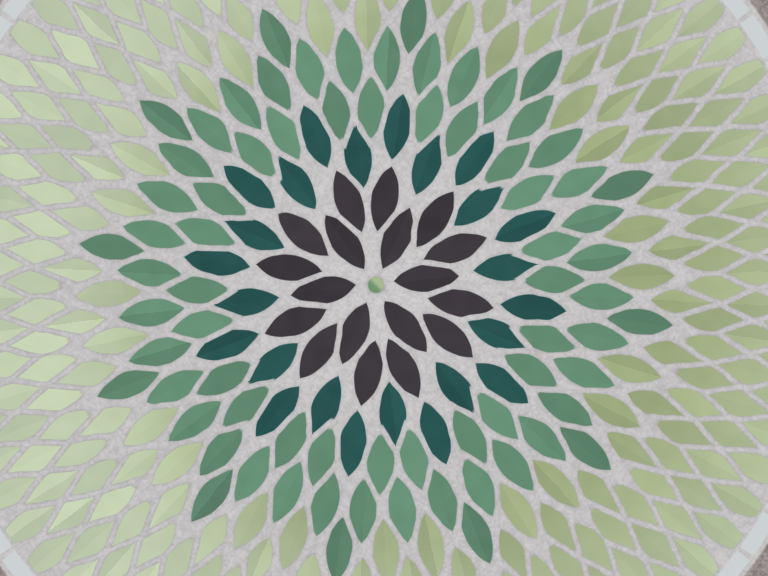
This pattern is drawn by a WebGL 2 fragment shader. Its source:

```glsl
#version 300 es
precision highp float;
// A mosaic flower: rings of lens-shaped tiles set in pale grainy grout.
// Each ring folds the plane into equal sectors, optionally split in mirrored
// pairs; the nearest lens wins and is trimmed to leave a joint to its rival.
uniform vec2 u_resolution;
out vec4 fragColor;

const float TAU = 6.2831853;
const float JOINT = 0.0105;
const int RING_COUNT = 11;
// radius, sectors, phase in degrees, half angle between paired tiles
const vec4 RINGS[RING_COUNT] = vec4[](
    vec4(0.090, 6.0, 6.5, 0.0), vec4(0.152, 6.0, 36.5, 12.0),
    vec4(0.228, 12.0, 7.5, 0.0), vec4(0.278, 12.0, 22.0, 0.0),
    vec4(0.309, 12.0, 7.0, 5.6), vec4(0.392, 36.0, 7.0, 0.0),
    vec4(0.463, 36.0, 2.0, 0.0), vec4(0.533, 36.0, 7.0, 0.0),
    vec4(0.590, 36.0, 2.0, 2.5), vec4(0.662, 72.0, 2.0, 0.0),
    vec4(0.732, 72.0, 4.5, 0.0));

float hash(vec2 p) {
    vec3 q = fract(vec3(p.xyx) * 0.1031);
    q += dot(q, q.yzx + 33.33);
    return fract((q.x + q.y) * q.z);
}

float valueNoise(vec2 p) {
    vec2 cell = floor(p), f = fract(p);
    f = f * f * (3.0 - 2.0 * f);
    return mix(mix(hash(cell), hash(cell + vec2(1, 0)), f.x),
               mix(hash(cell + vec2(0, 1)), hash(cell + vec2(1, 1)), f.x), f.y);
}

vec2 rotate(vec2 p, float angle) {
    float c = cos(angle), s = sin(angle);
    return vec2(c * p.x - s * p.y, s * p.x + c * p.y);
}

// Lens lying along x, formed by two equal arcs
float lensDistance(vec2 p, float halfLength, float halfWidth) {
    float arcRadius = (halfLength * halfLength + halfWidth * halfWidth) / (2.0 * halfWidth);
    return length(vec2(p.x, abs(p.y) + arcRadius - halfWidth)) - arcRadius;
}

// Returns signed distance, sector index and side of the nearest tile
vec3 ringTile(vec2 p, vec4 ring, float halfWidth, float seed) {
    float sector = TAU / ring.y;
    float phase = radians(ring.z), spread = radians(ring.w);
    float index = round((atan(p.y, p.x) - phase) / sector);
    vec2 q = rotate(p, -phase - index * sector);
    index = mod(index + ring.y, ring.y);
    float side = q.y < 0.0 ? -1.0 : 1.0;
    q = rotate(q, -side * spread) - vec2(ring.x, 0.0);
    vec2 id = vec2(index + 80.0 * step(0.001, ring.w) * side, seed);
    q -= 0.004 * (vec2(hash(id + 7.1), hash(id + 19.7)) - 0.5);
    float tilt = side * spread * 0.5 + (hash(id + 31.3) - 0.5) * 0.10;
    return vec3(lensDistance(rotate(q, -tilt), 0.057, halfWidth), index, side);
}

vec3 tileColor(int ring, float index, float paleness) {
    vec3 lime = mix(vec3(0.61, 0.66, 0.49), vec3(0.75, 0.80, 0.68), paleness);
    vec3 green = vec3(0.39, 0.55, 0.45);
    if (ring < 2) return vec3(0.24, 0.22, 0.24);
    if (ring < 4) return vec3(0.16, 0.33, 0.32);
    if (ring < 6) return green;
    bool greenTip = ring == 6 && abs(mod(index, 3.0) - 2.0) < 0.5;
    return greenTip ? green * 0.93 : lime;
}

float coverage(float d, float blur) {
    return 1.0 - smoothstep(-blur, blur, d);
}

void main() {
    vec2 screen = (gl_FragCoord.xy - 0.5 * u_resolution) / u_resolution.y;
    vec2 p = screen - vec2(-0.014, 0.005);
    float radius = length(p), blur = 0.9 / u_resolution.y;

    // Sandy grout, a little brighter near the middle
    float grain = valueNoise(screen * 260.0) * 0.6 + valueNoise(screen * 110.0) * 0.4;
    vec3 color = vec3(0.77, 0.76, 0.765) + (grain - 0.5) * 0.10;
    color += 0.02 * (1.0 - smoothstep(0.0, 0.4, radius));

    // Nearest tile over all rings, and the distance of its closest rival
    vec2 wobble = vec2(valueNoise(screen * 60.0), valueNoise(screen * 60.0 + 41.0)) - 0.5;
    vec3 tile = vec3(1.0);
    float rival = 1.0;
    int ring = 0;
    for (int i = 0; i < RING_COUNT; i++) {
        float halfWidth = i < 6 ? 0.0228 : 0.0218;
        vec3 candidate = ringTile(p + wobble * 0.002, RINGS[i], halfWidth, float(i) * 13.0 + 3.0);
        rival = min(rival, max(candidate.x, tile.x));
        if (candidate.x < tile.x) {
            tile = candidate;
            ring = i;
        }
    }
    float edge = max(tile.x, 0.5 * (tile.x - rival + JOINT));
    edge = max(edge, radius - 0.772);

    // Glaze varies per tile; daylight fades the left side
    float paleness = smoothstep(0.30, 0.75, radius - 0.30 * screen.x);
    float tone = hash(vec2(tile.y + 40.0 * tile.z, float(ring) * 13.0 + 3.0)) - 0.5;
    vec3 glaze = tileColor(ring, tile.y, paleness) * (1.0 + 0.11 * tone);
    glaze += 0.02 * (valueNoise(screen * 45.0) - 0.5);
    color *= 1.0 - 0.11 * exp(-max(edge, 0.0) * 450.0);
    color = mix(color, glaze, coverage(edge, blur));

    // White border tiles and the dull surface beyond the rim
    float slot = abs(fract(atan(p.y, p.x) / TAU * 60.0) - 0.5) * radius * TAU / 60.0;
    float border = max(abs(radius - 0.792) - 0.014, slot - 0.037);
    color = mix(color, vec3(0.80, 0.82, 0.83), coverage(border, blur));
    color = mix(color, vec3(0.58, 0.54, 0.53) + (grain - 0.5) * 0.2,
                coverage(0.815 - radius, blur * 2.0));

    // Glass bead at the heart
    float bead = radius - 0.0135;
    vec3 glass = mix(vec3(0.43, 0.58, 0.42), vec3(0.66, 0.73, 0.57),
                     smoothstep(-0.008, 0.008, p.x + p.y));
    color *= 1.0 - 0.18 * exp(-abs(bead) * 300.0);
    color = mix(color, glass, coverage(bead, blur));

    fragColor = vec4(clamp(color, 0.0, 1.0), 1.0);
}
```
